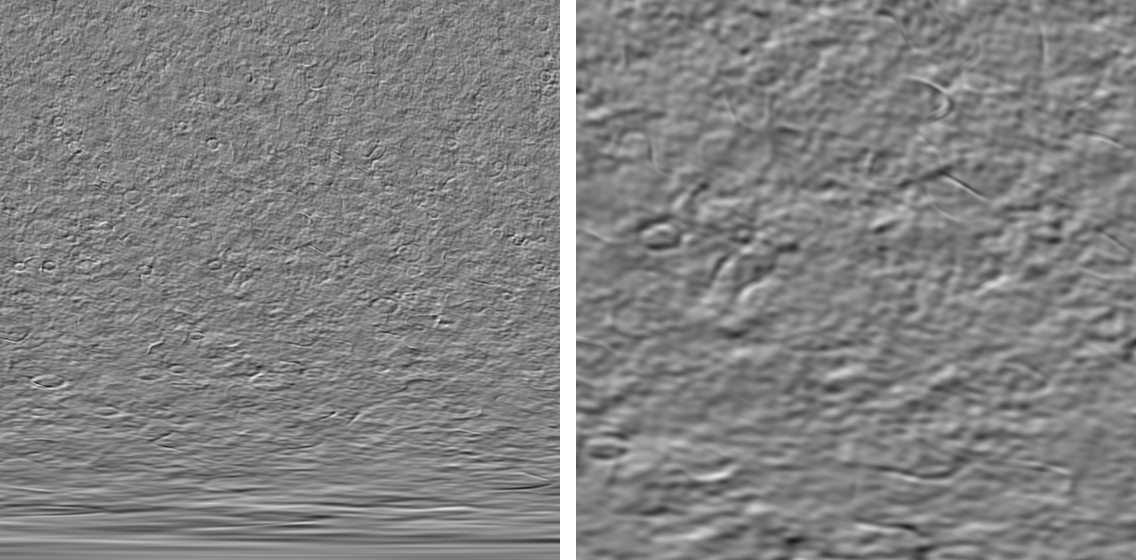
Left, the full canvas; right, a detail of the centre.
Give the GLSL for this texture map, as a WebGL 1 fragment shader.

```glsl
precision highp float;
// Grey embossed relief of a cratered globe, unrolled so that it smears into bands at the pole.

uniform vec2 u_resolution;

const float QUARTER_TURN = 1.5707963;
const float POLE_PINCH = 1.2;          // above 1 smears the pole more strongly
const float GRAIN_FREQ = 125.0;        // finest grain, cells per radian
const float RIDGE_FREQ = 25.0;
const float RIDGE_WIDTH = 0.06;
const float RIDGE_HEIGHT = 1.3;
const float CRATER_FREQ = 17.0;
const float CRATER_SHARE = 0.7;        // part of the cells that hold a crater
const float RIM_WIDTH = 0.0036;        // radians
const float RIM_HEIGHT = 0.55;
const vec2 LIGHT_STEP = vec2(0.0027, -0.0036);
const float CONTRAST = 0.34;
const float PATCH_FREQ = 16.0;         // rough and calm regions
const float PATCH_AMOUNT = 0.9;
const float TONE_FREQ = 26.0;          // broad light and dark blotches
const float TONE_AMOUNT = 0.09;
const vec2 STREAK_FREQ = vec2(1.6, 48.0);
const float STREAK_AMOUNT = 0.26;
const float STREAK_TOP = 0.2;          // height where the polar streaks end
const vec3 MID_GREY = vec3(0.502);

vec3 hash3(vec3 p) {
  p = fract(p * vec3(0.1031, 0.1030, 0.0973));
  p += dot(p, p.yxz + 33.33);
  return fract((p.xxy + p.yxx) * p.zyx);
}

float cornerSlope(vec3 cell, vec3 f, vec3 corner) {
  return dot(hash3(cell + corner) * 2.0 - 1.0, f - corner);
}

// Gradient noise, roughly -0.6 to 0.6
float gradientNoise(vec3 p) {
  vec3 cell = floor(p);
  vec3 f = p - cell;
  vec3 w = f * f * f * (f * (f * 6.0 - 15.0) + 10.0);
  vec2 k = vec2(0.0, 1.0);
  vec4 low = vec4(cornerSlope(cell, f, k.xxx), cornerSlope(cell, f, k.yxx),
                  cornerSlope(cell, f, k.xyx), cornerSlope(cell, f, k.yyx));
  vec4 high = vec4(cornerSlope(cell, f, k.xxy), cornerSlope(cell, f, k.yxy),
                   cornerSlope(cell, f, k.xyy), cornerSlope(cell, f, k.yyy));
  vec4 layer = mix(low, high, w.z);
  vec2 row = mix(layer.xz, layer.yw, w.x);
  return mix(row.x, row.y, w.y);
}

// Canvas to globe: pole at the bottom edge, equator at the top
vec3 globePoint(vec2 uv) {
  float lat = max(uv.y, 0.0) * QUARTER_TURN;
  float lon = uv.x * QUARTER_TURN;
  float ring = pow(max(sin(lat), 0.0), POLE_PINCH);
  return vec3(ring * cos(lon), ring * sin(lon), cos(lat)) + 3.17;
}

// Small shells, one per cell, cut by the globe into round rims
float craterRims(vec3 p, float freq) {
  vec3 q = p * freq;
  vec3 cell = floor(q);
  vec3 center = 0.4 + 0.2 * hash3(cell + 11.0);
  vec3 pick = hash3(cell + 57.0);
  float radius = mix(0.13, 0.25, pick.x);
  float offRim = (distance(q - cell, center) - radius) / (RIM_WIDTH * freq);
  return step(pick.y, CRATER_SHARE) * mix(0.5, 1.0, pick.z) * exp(-offRim * offRim);
}

// Thin winding ridges and furrows that fade in and out
float ridges(vec3 p) {
  float line = gradientNoise(p * RIDGE_FREQ + 5.3) / RIDGE_WIDTH;
  float strength = gradientNoise(p * RIDGE_FREQ * 0.7 + 41.7);
  return strength * exp(-line * line);
}

float terrain(vec2 uv) {
  vec3 p = globePoint(uv);
  float height = RIDGE_HEIGHT * ridges(p);
  float freq = GRAIN_FREQ;
  float amplitude = 0.5;
  for (int i = 0; i < 3; i++) {
    height += amplitude * gradientNoise(p * freq + float(i) * 17.3);
    freq *= 0.51;
    amplitude *= 1.12;
  }
  height += RIM_HEIGHT * (craterRims(p, CRATER_FREQ) + craterRims(p + 1.3, CRATER_FREQ * 0.5));
  return height;
}

// Long flat streaks near the pole, gently sloping where they are higher up
float polarStreaks(vec2 uv) {
  float level = uv.y * (1.0 + 0.35 * uv.x);
  vec3 q = vec3(uv.x * STREAK_FREQ.x, level * STREAK_FREQ.y, 3.7);
  float streak = gradientNoise(q) + 0.8 * gradientNoise(q * vec3(1.5, 2.3, 1.0) + 9.1);
  return streak * (1.0 - smoothstep(0.3 * STREAK_TOP, STREAK_TOP, uv.y));
}

void main() {
  vec2 uv = gl_FragCoord.xy / u_resolution;
  vec3 p = globePoint(uv);

  // Slope along the light direction
  float slope = terrain(uv - 0.5 * LIGHT_STEP) - terrain(uv + 0.5 * LIGHT_STEP);

  // Rough and calm patches, stronger towards the pole
  float roughness = 1.0 + PATCH_AMOUNT * gradientNoise(p * PATCH_FREQ);
  roughness *= mix(1.3, 0.8, uv.y);

  float tone = TONE_AMOUNT * gradientNoise(p * TONE_FREQ + 23.9);
  tone += STREAK_AMOUNT * polarStreaks(uv);
  gl_FragColor = vec4(MID_GREY + CONTRAST * roughness * slope + tone, 1.0);
}
```
